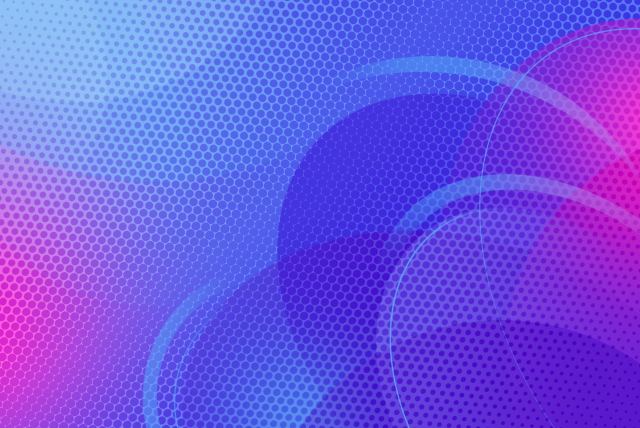
Give the GLSL for this background, as a Shadertoy shader.

```glsl
const vec3 BLUE = vec3(0.28, 0.32, 0.92);
const vec3 SKY = vec3(0.62, 0.79, 0.96);
const vec3 CYAN = vec3(0.32, 0.68, 0.97);
const vec3 PINK = vec3(0.96, 0.19, 0.82);
const vec3 LAVENDER = vec3(0.77, 0.50, 0.92);
const vec3 INDIGO = vec3(0.26, 0.17, 0.87);
const vec3 VIOLET = vec3(0.43, 0.15, 0.84);
const vec3 PURPLE = vec3(0.33, 0.07, 0.78);
const vec3 MAGENTA = vec3(0.88, 0.04, 0.71);
const vec3 LILAC = vec3(0.46, 0.42, 0.93);

// Approximate signed distance to an ellipse sheared inside its bounding box
float ellipse(vec2 p, vec2 center, vec2 halfSize, float skew) {
    vec2 q = (p - center) / halfSize;
    float k = (dot(q, q) - 2.0 * skew * q.x * q.y) / (1.0 - skew * skew);
    return (sqrt(max(k, 0.0)) - 1.0) * min(halfSize.x, halfSize.y);
}

float circle(vec2 p, vec2 center, float radius) {
    return length(p - center) - radius;
}

float fill(float d, float aa) {
    return smoothstep(aa, -aa, d);
}

float stroke(float d, float width, float aa) {
    return fill(abs(d) - 0.5 * width, aa);
}

// Band of given width just inside an outline
float band(float d, float width, float aa) {
    return stroke(d + 0.5 * width, width, aa);
}

float glow(vec2 p, vec2 center, float radius) {
    vec2 q = (p - center) / radius;
    return exp(-dot(q, q));
}

// Dot radius in cells, largest along a bowed diagonal
float dotRadius(vec2 p) {
    float axis = dot(p, vec2(0.69, -0.72)) - 0.10 * glow(p, vec2(0.7, 0.5), 0.5);
    return max(0.54 - (axis < 0.0 ? 0.55 : 0.42) * abs(axis), 0.08);
}

// Gaps between the dots of a staggered grid, balanced around zero
float halftone(vec2 p, float radius, float spacing, float angle, float shear, float aa) {
    float c = cos(angle), s = sin(angle);
    vec2 q = vec2(c * p.x - s * p.y, s * p.x + c * p.y) / spacing;
    vec2 cell = vec2(1.06, 1.72);
    vec2 a = (fract(q / cell) - 0.5) * cell;
    vec2 b = (fract(q / cell + 0.5) - 0.5) * cell;
    a.x -= shear * a.y;
    b.x -= shear * b.y;
    float d = min(length(a), length(b)) - radius;
    float coverage = min(3.45 * radius * radius, 0.95);
    return coverage - fill(d, aa / spacing);
}

void mainImage(out vec4 fragColor, in vec2 fragCoord) {
    vec2 p = fragCoord / iResolution.y;
    float aa = 0.8 / iResolution.y;

    // Base gradient
    vec3 col = mix(BLUE, SKY, 0.95 * glow(p, vec2(0.0, 1.02), 0.56));
    col = mix(col, LAVENDER, 0.8 * glow(p, vec2(-0.05, 0.52), 0.31));
    col = mix(col, PINK, 0.95 * glow(p, vec2(-0.08, 0.22), 0.33));

    // Translucent discs in the upper left
    float leftFade = smoothstep(1.0, 0.2, p.x);
    col = mix(col, CYAN, 0.06 * leftFade * fill(circle(p, vec2(0.35, 0.746), 0.461), aa));
    col = mix(col, CYAN, 0.14 * leftFade * fill(circle(p, vec2(-0.21, 0.58), 0.66), aa)
        * smoothstep(0.3, 0.7, p.y));
    col = mix(col, CYAN, 0.24 * leftFade * fill(circle(p, vec2(0.36, 1.33), 0.756), aa));
    col = mix(col, SKY, 0.22 * fill(circle(p, vec2(-0.146, 0.814), 0.396), aa)
        * smoothstep(0.5, 0.8, p.y));
    col = mix(col, SKY, 0.28 * leftFade * fill(circle(p, vec2(0.176, 1.293), 0.533), aa));

    // Large overlapping ovals
    float core = fill(ellipse(p, vec2(1.195, 0.234), vec2(0.547), -0.33), aa);
    float side = fill(ellipse(p, vec2(1.553, 0.332), vec2(0.529, 0.625), -0.1), aa);
    float rim = fill(circle(p, vec2(1.695, 0.18), 0.512), aa);
    float lower = fill(ellipse(p, vec2(1.059, -0.037), vec2(0.633, 0.498), -0.16), aa);
    float halo = fill(ellipse(p, vec2(1.297, 0.064), vec2(0.418, 0.451), -0.3), aa);
    float base = fill(circle(p, vec2(1.172, -0.314), 0.566), aa);

    col = mix(col, INDIGO, core * mix(0.8, 0.3, smoothstep(0.95, 1.4, p.x)));
    col = mix(col, VIOLET, side * mix(0.3, 0.75, smoothstep(1.0, 1.35, p.x)));
    col = mix(col, PINK, side * 0.95 * glow(p, vec2(1.55, 0.71), 0.23));
    col = mix(col, PURPLE, lower * mix(0.3, 0.52, smoothstep(0.5, 0.9, p.x)));
    col = mix(col, CYAN, lower * 0.55 * glow(p, vec2(0.70, 0.02), 0.18));
    vec3 rimColor = mix(VIOLET, MAGENTA, glow(p, vec2(1.52, 0.55), 0.26));
    col = mix(col, rimColor, 0.65 * rim);
    col = mix(col, LILAC, 0.5 * halo * smoothstep(1.55, 0.95, p.x));
    col = mix(col, PURPLE, base * mix(0.35, 0.75, smoothstep(0.9, 1.4, p.x)));

    // Halftone screen, weaker inside the ovals
    float contrast = mix(1.0, 0.7, max(core, max(side, lower)));
    contrast *= mix(1.0, 0.7, smoothstep(1.0, 1.4, p.x) * side);
    contrast *= 1.0 - 0.6 * glow(p, vec2(0.0, 1.0), 0.45);
    float shear = 0.09 * smoothstep(0.65, 0.3, p.y);
    float screen = halftone(p, dotRadius(p), 0.0214, 0.1, shear, aa);
    col += contrast * vec3(0.12, 0.26, 0.07) * screen;

    // Broad arcs
    float crescent = fill(circle(p, vec2(1.006, 0.297), 0.572), aa)
        * (1.0 - fill(circle(p, vec2(0.986, 0.195), 0.637), aa));
    vec3 arcColor = mix(CYAN, vec3(0.68, 0.56, 0.92), smoothstep(1.05, 1.4, p.x));
    col = mix(col, arcColor, 0.5 * crescent * smoothstep(0.72, 1.0, p.x)
        * smoothstep(0.5, 0.75, p.y));
    float middleArc = band(ellipse(p, vec2(1.336, 0.123), vec2(0.47), -0.33), 0.036, aa);
    col = mix(col, arcColor, 0.5 * middleArc * smoothstep(0.34, 0.6, p.y));
    float cornerArc = band(circle(p, vec2(0.646, 0.072), 0.3125), 0.033, aa);
    float cornerFade = smoothstep(0.58, 0.34, p.x);
    col = mix(col, CYAN, 0.5 * cornerArc * cornerFade);

    // Fine bright outlines
    float loop = stroke(ellipse(p, vec2(1.283, 0.08), vec2(0.371, 0.432), -0.3), 0.003, aa);
    col = mix(col, CYAN, 0.95 * loop * smoothstep(1.18, 0.98, p.x));
    float sweep = stroke(ellipse(p, vec2(1.678, 0.285), vec2(0.557, 0.648), -0.35), 0.002, aa);
    col = mix(col, CYAN, sweep * mix(0.35, 0.9, smoothstep(0.2, 0.55, p.y)));
    float thread = stroke(circle(p, vec2(0.67, 0.0625), 0.262), 0.003, aa);
    col = mix(col, CYAN, 0.85 * thread * cornerFade);

    fragColor = vec4(clamp(col, 0.0, 1.0), 1.0);
}
```
